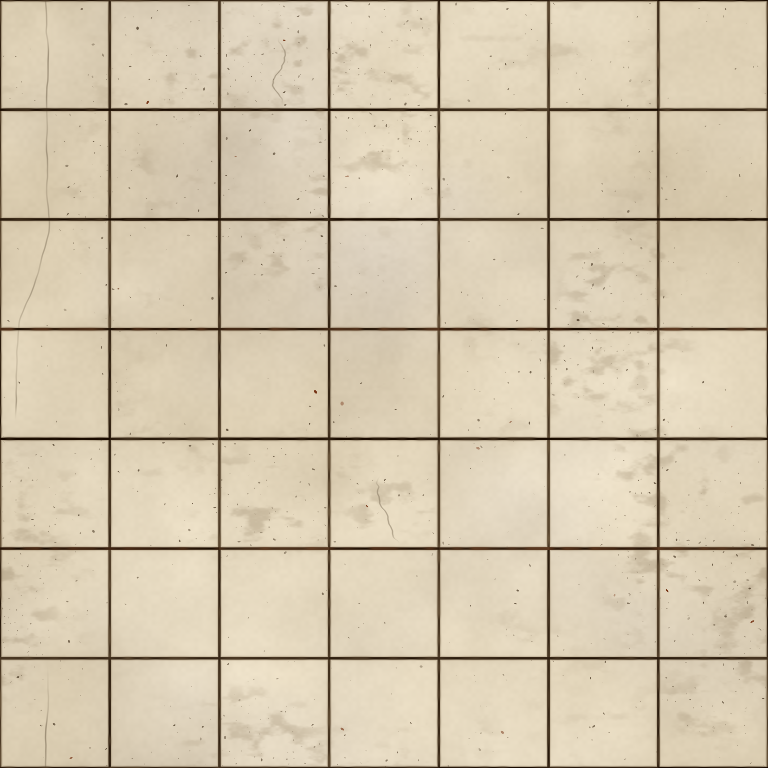
Write a WebGL 1 fragment shader that draws this texture.

```glsl
precision highp float;
// Worn cream ceramic tiles in a square grid with thin, dark, uneven joints.
// Broad wrapping clouds tint the glaze across tiles; hashed cells scatter
// pits, rust spots and hairline cracks. The result tiles seamlessly.

#define TILES 7.0
#define JOINT_HALF_WIDTH 0.0118
#define PIT_DENSITY 0.17
#define RUST_DENSITY 0.02
#define CRACK_CHANCE 0.035
#define CLOUD_CONTRAST 0.16
#define CREAM vec3(0.884, 0.832, 0.727)
#define GREY_CREAM vec3(0.842, 0.797, 0.728)
#define STAIN vec3(0.60, 0.53, 0.42)
#define JOINT_BROWN vec3(0.40, 0.32, 0.22)
#define JOINT_DARK vec3(0.10, 0.045, 0.0)
#define RUST vec3(0.46, 0.20, 0.08)

uniform vec2 u_resolution;

float hash(vec2 p) {
  vec3 q = fract(p.xyx * vec3(0.1031, 0.1030, 0.0973));
  q += dot(q, q.yzx + 33.33);
  return fract((q.x + q.y) * q.z);
}

// Value noise with a whole number of cells per canvas, so it wraps
float noise(vec2 uv, vec2 cells, float seed) {
  vec2 p = uv * cells, i = floor(p), f = fract(p);
  f = f * f * (3.0 - 2.0 * f);
  vec2 a = mod(i, cells) + seed, b = mod(i + 1.0, cells) + seed;
  return mix(mix(hash(a), hash(vec2(b.x, a.y)), f.x),
             mix(hash(vec2(a.x, b.y)), hash(b), f.x), f.y);
}

float fbm(vec2 uv, vec2 cells, float seed) {
  float sum = 0.0, amp = 0.5;
  for (int i = 0; i < 4; i++) {
    sum += amp * noise(uv, cells, seed);
    cells *= 2.0;
    seed += 17.0;
    amp *= 0.5;
  }
  return sum / 0.9375;
}

// One small, randomly turned oval in some cells; radius is in canvas units
float specks(vec2 uv, float cells, float density, float radius, float seed, float px) {
  vec2 p = uv * cells, id = mod(floor(p), cells) + seed;
  vec2 jitter = vec2(hash(id + 3.1), hash(id + 7.7));
  vec2 q = (fract(p) - mix(vec2(0.25), vec2(0.75), jitter)) / cells;
  float angle = 6.2832 * hash(id + 11.3);
  float c = cos(angle), s = sin(angle);
  q = mat2(c, -s, s, c) * q * vec2(1.0, 1.2 + 1.2 * hash(id + 19.9));
  float r = radius * mix(0.4, 1.0, hash(id + 23.5));
  float spot = 1.0 - smoothstep(r - 0.6 * px, r + 0.6 * px, length(q));
  return spot * step(hash(id), density) * mix(0.3, 1.0, hash(id + 29.3));
}

float hairline(float d, float px) {
  return 1.0 - smoothstep(0.0, 0.0005 + px, abs(d));
}

// A long crack down the first column, plus short ones on a few tiles
float cracks(vec2 uv, vec2 local, vec2 tile, float px) {
  float t = fract(uv.y - 0.45);
  float x = mix(0.021, 0.063, smoothstep(0.08, 0.27, t));
  x += 0.012 * (fbm(vec2(0.0, uv.y), vec2(1.0, 12.0), 41.0) - 0.5);
  float fade = smoothstep(0.0, 0.03, t) * (1.0 - smoothstep(0.6, 0.69, t));
  float longCrack = hairline(uv.x - x, px) * fade * (0.2 + 0.5 * noise(uv, vec2(5.0, 40.0), 9.0));

  float path = mix(0.3, 0.7, hash(tile + 53.0)) + (hash(tile + 59.0) - 0.5) * (local.y - 0.4);
  path += 0.22 * (fbm(uv, vec2(1.0, 28.0), 61.0) - 0.5);
  float ends = smoothstep(0.04, 0.15, local.y) * (1.0 - smoothstep(0.5, 0.68, local.y));
  float shortCrack = hairline((local.x - path) / TILES, px) * ends * 0.5;
  return max(longCrack, shortCrack * step(hash(tile + 67.0), CRACK_CHANCE));
}

void main() {
  vec2 uv = gl_FragCoord.xy / u_resolution;
  float px = 1.0 / min(u_resolution.x, u_resolution.y);
  vec2 grid = uv * TILES, local = fract(grid);
  vec2 tile = mod(floor(grid), TILES);
  vec2 joint = mod(floor(grid + 0.5), TILES);
  vec2 edge = abs(fract(grid + 0.5) - 0.5);

  // Glaze: broad clouds across the tiles, a slight tint per tile, fine grain
  float grey = 0.25 * hash(tile + 71.0) + 2.0 * (fbm(uv, vec2(3.0), 3.0) - 0.45);
  vec3 color = mix(CREAM, GREY_CREAM, clamp(grey, 0.0, 1.0));
  float cloud = fbm(uv, vec2(4.0), 139.0) - 0.5;
  color += CLOUD_CONTRAST * cloud * vec3(0.85, 0.95, 1.1);
  color += 0.014 * (hash(tile + 83.0) - 0.5) + 0.045 * (fbm(uv, vec2(16.0), 5.0) - 0.5);
  color += 0.018 * (noise(uv, vec2(180.0), 13.0) - 0.5);

  // Stains: sparse smears, and dirt gathered beside the joints
  float worn = smoothstep(0.42, 0.74, fbm(uv, vec2(6.0), 101.0));
  float smear = smoothstep(0.54, 0.8, fbm(uv, vec2(36.0, 60.0), 31.0)) * worn;
  float rim = exp(-18.0 * min(edge.x, edge.y)) * fbm(uv, vec2(24.0), 37.0);
  color = mix(color, STAIN, 0.35 * smear + 0.18 * rim);

  // Pits, rust spots and cracks
  float pits = specks(uv, 63.0, PIT_DENSITY * (0.2 + worn), 0.0021, 5.0, px);
  pits = max(pits, 0.6 * specks(uv, 119.0, PIT_DENSITY * (0.1 + worn), 0.0012, 151.0, px));
  color = mix(color, JOINT_BROWN * 0.8, 0.85 * pits);
  color = mix(color, RUST, specks(uv, 28.0, RUST_DENSITY, 0.0029, 211.0, px));
  color = mix(color, STAIN * 0.8, cracks(uv, local, tile, px));

  // Joints: x holds the upright lines, y the level ones
  vec2 rough = vec2(noise(uv, vec2(7.0, 84.0), 43.0), noise(uv, vec2(84.0, 7.0), 47.0));
  vec2 width = JOINT_HALF_WIDTH * (0.88 + 0.24 * rough);
  vec2 soft = vec2(0.6 * px * TILES);
  vec2 core = 1.0 - smoothstep(width - soft, width + soft, edge);
  vec2 halo = 1.0 - smoothstep(width, width + 0.018, edge);
  vec2 shade = vec2(hash(vec2(joint.x, tile.y) + 91.0), hash(vec2(tile.x, joint.y) + 97.0));
  vec2 pale = clamp(vec2(0.35, 0.0) + 0.55 * shade + 0.5 * (rough - 0.5), 0.0, 1.0);
  vec3 upright = mix(JOINT_DARK, JOINT_BROWN, pale.x);
  vec3 level = mix(JOINT_DARK, JOINT_BROWN, pale.y);
  level = mix(level, RUST, 0.35 * step(0.6, hash(vec2(joint.y, 5.0))) * rough.y);
  color = mix(color, STAIN, 0.4 * max(halo.x, halo.y));
  color = mix(color, upright, core.x);
  color = mix(color, level, core.y);

  gl_FragColor = vec4(color, 1.0);
}
```
